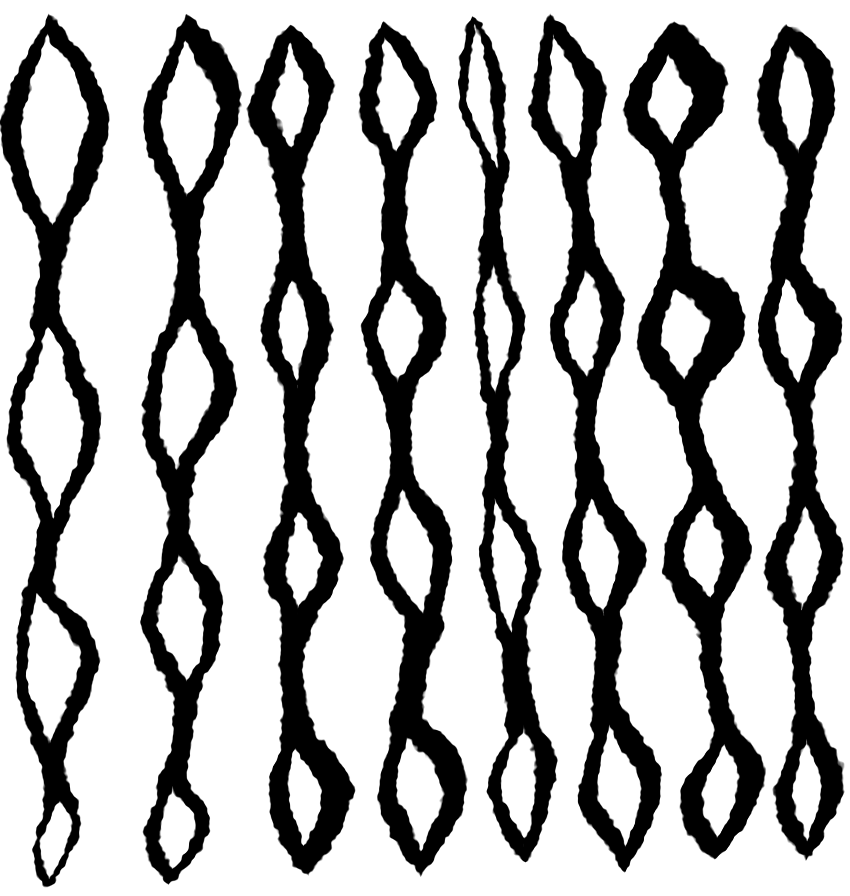
This pattern is drawn by a Shadertoy shader. Its source:

```glsl
// Eight hand-inked chains of four hollow, pointed beads on white paper.
// Each bead is a lens distance with a lens-shaped hole; tapered links join the
// beads, and gradient noise makes the strokes wander and roughens the edges.

const vec2 SHEET = vec2(728.0, 768.0);  // drawing units across the canvas
const int COLUMNS = 8;
const int ROWS = 4;
const float FIRST_ROW = 85.0;           // from the top edge
const float ROW_STEP = 197.0;
const float BEAD_HEIGHT = 65.0;         // half height
const float OUTER_POWER = 1.75;         // roundness of the outline
const float HOLE_POWER = 1.45;          // roundness of the hole
const float SKEW = 0.25;                // lifts the right shoulder
const float LINK_WAIST = 8.0;
const float LINK_FLARE = 4.0;
const float SPINE_RADIUS = 6.0;         // blunt pen ends
const float BLEND = 9.0;
const float WANDER = 9.0;
const float ROUGHNESS = 3.2;
const vec3 INK = vec3(0.0);
const vec3 PAPER = vec3(1.0);

// Per column: x at the top, lean per row, half width of top and bottom bead
const vec4 COLUMN[8] = vec4[8](
    vec4( 47.0,  0.0, 44.0, 21.0), vec4(167.0, -5.0, 43.0, 31.0),
    vec4(250.0,  5.0, 32.0, 34.0), vec4(340.0,  7.0, 32.0, 36.0),
    vec4(415.0, 11.0, 20.0, 29.0), vec4(487.0, 15.0, 32.0, 36.0),
    vec4(578.0, 14.0, 44.0, 34.0), vec4(681.0,  4.0, 34.0, 29.0));
// Wall thickness as a share of the half width
const float WALL[8] = float[8](0.35, 0.40, 0.57, 0.48, 0.46, 0.49, 0.55, 0.54);

struct Bead {
    vec2 center;
    float width, height, wall, tilt, bulge;
};

vec3 hash3(vec2 p) {
    vec3 q = fract(p.xyx * vec3(0.1031, 0.1030, 0.0973));
    q += dot(q, q.yxz + 33.33);
    return fract((q.xxy + q.yzz) * q.zyx);
}

float gradientDot(vec2 cell, vec2 offset) {
    float angle = 6.2832 * hash3(cell + 17.0).x;
    return dot(vec2(cos(angle), sin(angle)), offset);
}

float gradientNoise(vec2 p) {
    vec2 i = floor(p), f = p - i;
    vec2 u = f * f * f * (f * (f * 6.0 - 15.0) + 10.0);
    vec2 e = vec2(1.0, 0.0);
    float low = mix(gradientDot(i, f), gradientDot(i + e, f - e), u.x);
    float high = mix(gradientDot(i + e.yx, f - e.yx), gradientDot(i + 1.0, f - 1.0), u.x);
    return mix(low, high, u.y);
}

float smoothMin(float a, float b) {
    float h = max(BLEND - abs(a - b), 0.0) / BLEND;
    return min(a, b) - h * h * BLEND * 0.25;
}

// Pointed lens with separate left and right half widths
float lens(vec2 p, float left, float right, float height, float power) {
    float width = p.x < 0.0 ? left : right;
    float t = abs(p.y) / height;
    float f = abs(p.x) / width + pow(t, power) - 1.0;
    return f / length(vec2(1.0 / width, power * pow(t, power - 1.0) / height));
}

// Distance to a segment in x, position along it in y
vec2 segment(vec2 p, vec2 a, vec2 b) {
    vec2 ab = b - a;
    float h = clamp(dot(p - a, ab) / dot(ab, ab), 0.0, 1.0);
    return vec2(length(p - a - ab * h), h);
}

// The first two columns start with long beads that shrink downwards
Bead makeBead(int column, int row) {
    vec4 c = COLUMN[column];
    float r = float(row);
    float fall = r / float(ROWS - 1);
    float longness = max(1.0 - 0.35 * float(column), 0.0) * step(float(column), 1.5);
    vec3 rnd = hash3(vec2(float(column) + 3.0, r * 7.0 + 5.0));
    float width = mix(c.z, c.w, fall * fall) * mix(0.93, 1.1, rnd.x);
    float y = FIRST_ROW + ROW_STEP * r + longness * (27.0 + 75.0 * r - 22.5 * r * r);
    y += (rnd.y - 0.5) * 12.0 * step(0.5, r);
    float height = BEAD_HEIGHT + longness * (36.0 - 6.5 * r * r) + (rnd.z - 0.5) * 8.0;
    float bulge = width * mix(0.0, 0.22, rnd.y);
    return Bead(vec2(c.x + c.y * r - bulge, y), width, height,
                width * WALL[column], mix(-4.0, 11.0, rnd.z), bulge);
}

vec2 beadTip(Bead b, float side) {
    return b.center + side * 0.85 * vec2(b.tilt, b.height);
}

float chain(vec2 p, int column) {
    float ink = 1e4, hole = 1e4;
    Bead bead = makeBead(column, 0);
    for (int row = 0; row < ROWS; row++) {
        vec2 q = p - bead.center;
        q.x -= bead.tilt * clamp(q.y / bead.height, -1.0, 1.0);
        q.y += SKEW * clamp(q.x, -bead.width, bead.width);
        float left = bead.width - bead.bulge, right = bead.width + bead.bulge;
        float body = lens(q, left, right, bead.height, OUTER_POWER);
        float spine = segment(p, beadTip(bead, -1.0), beadTip(bead, 1.0)).x - SPINE_RADIUS;
        ink = smoothMin(ink, min(body, spine));
        hole = min(hole, lens(q, max(left - 0.9 * bead.wall, 4.0), max(right - 1.15 * bead.wall, 4.0),
                              bead.height - 1.1 * bead.wall, HOLE_POWER));
        if (row + 1 < ROWS) {
            Bead below = makeBead(column, row + 1);
            vec2 link = segment(p, beadTip(bead, 1.0), beadTip(below, -1.0));
            float ends = 2.0 * link.y - 1.0;
            float radius = LINK_WAIST + LINK_FLARE * ends * ends
                         + 2.5 * hash3(vec2(float(row) + 40.0, float(column))).x;
            ink = smoothMin(ink, link.x - radius);
            bead = below;
        }
    }
    return max(ink, -hole);
}

void mainImage(out vec4 fragColor, in vec2 fragCoord) {
    vec2 p = fragCoord / iResolution.xy * SHEET;
    p.y = SHEET.y - p.y;
    float pixel = SHEET.y / iResolution.y;

    // Unsteady hand, then ragged ink edge
    vec2 hand = p + WANDER * vec2(gradientNoise(p / 60.0), gradientNoise(p / 45.0 + 50.0));
    float d = 1e4;
    for (int column = 0; column < COLUMNS; column++) d = min(d, chain(hand, column));
    d += ROUGHNESS * (gradientNoise(p / 11.0) + 0.5 * gradientNoise(p / 5.0 + 90.0));

    fragColor = vec4(mix(INK, PAPER, smoothstep(-pixel, pixel, d)), 1.0);
}
```
